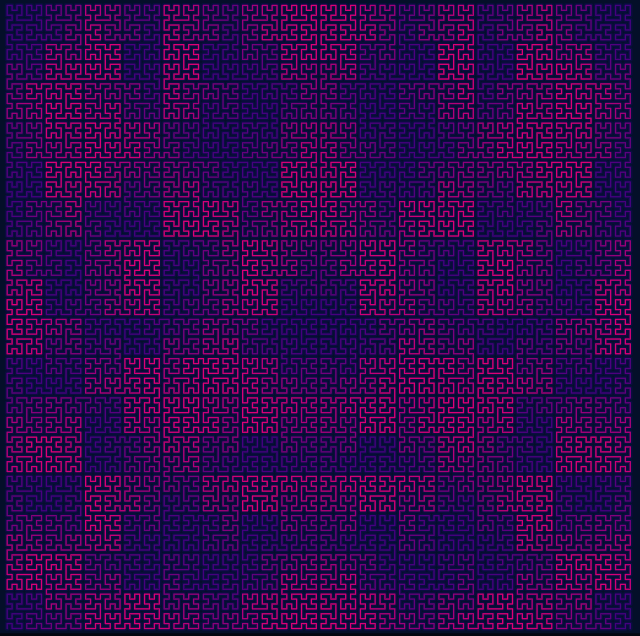
Give the GLSL for this pattern, as a WebGL 1 fragment shader.

```glsl
precision highp float;
// A single Hilbert curve on a 128 x 128 grid, open at the bottom, on dark navy.
// Each cell finds its place along the curve and strokes towards the neighbours
// one step away; a wave along the curve turns the line from violet to hot pink.

uniform vec2 u_resolution;

// Place of a grid cell along the curve, or a far value outside the grid.
float hilbertIndex(vec2 cell) {
  if (min(cell.x, cell.y) < 0.0 || max(cell.x, cell.y) > 127.0) return -9.0;
  float index = 0.0;
  float side = 64.0;
  for (int level = 0; level < 7; level++) {
    vec2 quadrant = step(side, cell);
    index += side * side * (quadrant.x > 0.5 ? 3.0 - quadrant.y : quadrant.y);
    cell -= quadrant * side;
    // The lower quadrants are transposed, the right one also turned around.
    if (quadrant.y < 0.5) {
      if (quadrant.x > 0.5) cell = side - 1.0 - cell;
      cell = cell.yx;
    }
    side *= 0.5;
  }
  return index;
}

// Distance to the stroke from the cell centre to the edge in one direction,
// present only where the neighbour is the next or previous cell.
float armDistance(vec2 local, vec2 cell, vec2 direction, float index) {
  float gap = abs(hilbertIndex(cell + direction) - index);
  float reach = gap < 1.5 ? clamp(dot(local, direction), 0.0, 0.5) : 0.0;
  return length(local - direction * reach);
}

void main() {
  // Grid units: one cell is 1 wide, the margin is slightly uneven.
  float cellSize = 0.007666;
  vec2 canvas = gl_FragCoord.xy / u_resolution.x;
  vec2 grid = (canvas - vec2(0.498, 0.4985)) / cellSize + 64.0;
  float pixel = 1.0 / (cellSize * u_resolution.x);

  vec2 cell = clamp(floor(grid), 0.0, 127.0);
  vec2 local = grid - cell - 0.5;
  float index = hilbertIndex(cell);

  float d = armDistance(local, cell, vec2(1.0, 0.0), index);
  d = min(d, armDistance(local, cell, vec2(-1.0, 0.0), index));
  d = min(d, armDistance(local, cell, vec2(0.0, 1.0), index));
  d = min(d, armDistance(local, cell, vec2(0.0, -1.0), index));

  // Forty-two colour waves over the whole length, dim at both ends.
  float wave = 0.5 - 0.5 * cos(6.2831853 * 42.0 * (index + 0.5) / 16384.0);
  vec3 lineColor = mix(vec3(0.27, 0.0, 0.50), vec3(0.87, 0.0, 0.46), wave);

  // Navy ground with a faint blue glow near the line, darker at the bottom rim.
  float glow = 1.0 - smoothstep(0.32, 0.6, d);
  vec3 color = mix(vec3(0.015, 0.06, 0.16), vec3(0.035, 0.05, 0.25), glow);
  color *= mix(0.4, 1.0, smoothstep(0.003, 0.006, canvas.y));

  float coverage = clamp((0.138 - d) / pixel + 0.5, 0.0, 1.0);
  gl_FragColor = vec4(mix(color, lineColor, coverage), 1.0);
}
```
